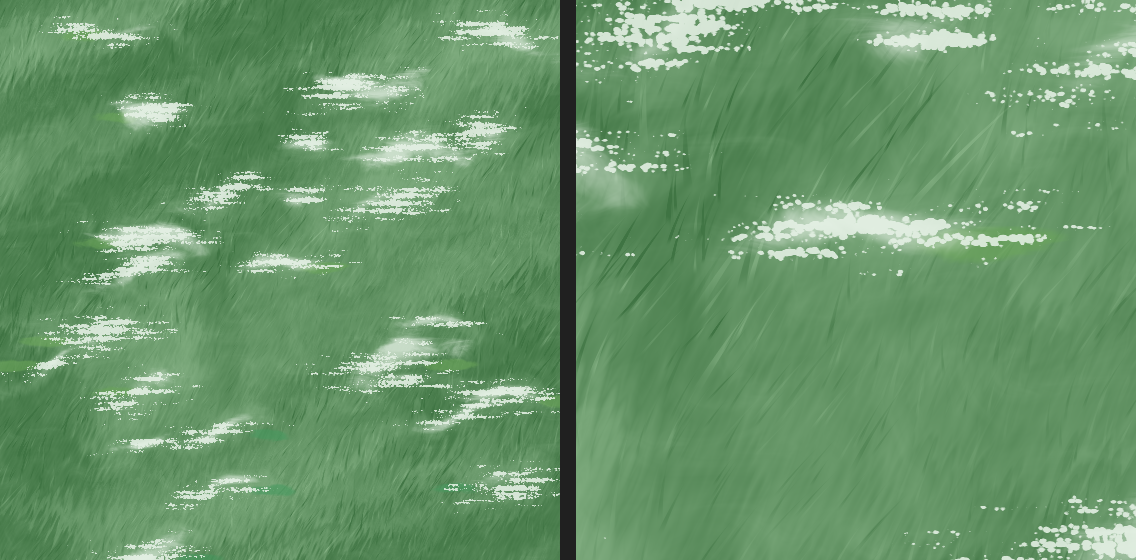
Left: the whole. Right: its middle third, enlarged.
A WebGL 2 fragment shader for this texture:

```glsl
#version 300 es
precision highp float;
uniform vec2 u_resolution;
out vec4 outColor;

float hash(vec2 p) {
  vec3 q = fract(p.xyx * 0.1031);
  q += dot(q, q.yzx + 33.33);
  return fract((q.x + q.y) * q.z);
}

vec2 hash2(vec2 p) {
  return vec2(hash(p), hash(p + 57.3));
}

mat2 turn(float angle) {
  float c = cos(angle), s = sin(angle);
  return mat2(c, -s, s, c);
}

// Warped layered sines, roughly -1 to 1
float waves(vec2 p) {
  float sum = 0.0, amp = 0.55;
  for (int i = 0; i < 5; i++) {
    p = mat2(0.8, 0.6, -0.6, 0.8) * p;
    p += 0.9 * sin(p.yx * vec2(0.7, 0.9) + float(i) * 2.1);
    sum += amp * sin(p.x + 1.3 * sin(p.y));
    p *= 1.9;
    amp *= 0.55;
  }
  return sum;
}

// Distance to the nearest cell centre
float cells(vec2 p) {
  vec2 id = floor(p);
  float nearest = 9.0;
  for (int k = 0; k < 9; k++) {
    vec2 cell = id + vec2(k % 3 - 1, k / 3 - 1);
    nearest = min(nearest, length(cell + hash2(cell) - p));
  }
  return nearest;
}

// Sum of light and dark tapered blades, six per grid cell
float blades(vec2 p, float size, float seed) {
  vec2 g = p / size, id = floor(g);
  float pixel = 1.0 / (u_resolution.y * size), tone = 0.0;
  for (int k = 0; k < 54; k++) {
    vec2 cell = id + vec2(k % 3 - 1, (k / 3) % 3 - 1);
    vec2 key = cell + seed + float(k / 9) * 119.0;
    vec2 root = cell + hash2(key), q = g - root;
    float lean = 0.35 + 0.35 * sin(root.x * size * 23.0 + 3.0 * sin(root.y * size * 13.0));
    lean += 0.4 * (hash(key + 11.0) - 0.5);
    float h = q.y / mix(0.4, 0.8, hash(key + 23.0));
    if (h < 0.0 || h > 1.0) continue;
    q.x -= lean * q.y + 0.2 * q.y * q.y;
    float blade = clamp((0.024 * (1.0 - h) - abs(q.x)) / pixel + 0.5, 0.0, 1.0);
    tone += blade * smoothstep(0.0, 0.35, h) * (1.0 - h * h) * (hash(key + 37.0) - 0.55);
  }
  return tone;
}

void main() {
  vec2 uv = gl_FragCoord.xy / u_resolution.y;

  // Sloping ground whose tones fray along upright fibres
  float fibre = cells(turn(1.1) * uv * vec2(28.0, 190.0)) - 0.5;
  float fray = cells(turn(1.25) * uv * vec2(16.0, 110.0)) - 0.5;
  vec2 slope = turn(0.3) * (uv + vec2(0.03, 0.07) * (fray + 0.5 * fibre));
  float broad = waves(slope * vec2(5.5, 13.0) + 3.0);
  float mottle = waves(uv * vec2(48.0, 60.0) + 7.0);
  float light = clamp(0.37 + 0.62 * broad, 0.06, 0.95) + 0.2 * fibre + 0.08 * mottle;

  // Grass tufts
  float tuft = smoothstep(-0.4, 0.4, waves(uv * vec2(9.0, 12.0) + 20.0));
  light += (0.6 + 0.9 * tuft) * (blades(uv, 0.045, 3.0) + blades(uv, 0.075, 401.0));
  light += 1.4 * tuft * blades(uv, 0.12, 809.0);

  vec3 colour = mix(vec3(0.285, 0.488, 0.297), vec3(0.475, 0.655, 0.475), clamp(light, -0.2, 1.2));

  // Scattered pale patches, crowded in the middle, with halos and green accents
  float ragged = waves(uv * vec2(42.0, 120.0));
  float cover = -9.0, reach = -9.0, halo = 0.0, accent = 0.0;
  vec3 accentColour = vec3(0.0);
  for (int i = 0; i < 56; i++) {
    vec2 key = vec2(i % 7, i / 7);
    vec2 centre = (key + 0.5 + 1.5 * (hash2(key + 71.0) - 0.5)) / vec2(7.0, 8.0);
    if (hash(key + 13.0) < 0.12 + abs(centre.x - 0.47) * 1.2) continue;
    vec2 size = mix(vec2(0.03, 0.009), vec2(0.125, 0.03), hash2(key + 29.0));
    vec2 offset = uv - centre;
    vec2 q = turn(mix(-0.2, 0.55, hash(key + 41.0))) * offset;
    q.y += 0.012 * sin(q.x * 32.0 + 6.3 * hash(key + 5.0));
    float strength = mix(0.15, 1.0, hash(key + 19.0));
    cover = max(cover, strength - length(q / size));
    vec2 drift = vec2(q.x, mix(q.y, offset.y, 0.5)) - size * (hash2(key + 47.0) - 0.5);
    reach = max(reach, 1.0 - length(drift / (size * vec2(1.2, 1.5))));
    halo = max(halo, 1.0 - length(q / (size * vec2(1.4, 2.2))));

    float side = hash(key + 83.0) < 0.5 ? -0.8 : 0.8;
    vec2 a = (offset - size * vec2(side, -0.5)) / vec2(0.05, 0.012);
    float stroke = smoothstep(0.0, 0.45, 1.0 - length(a) + 0.3 * ragged);
    stroke *= step(0.35, hash(key + 97.0));
    if (stroke > accent) {
      accent = stroke;
      accentColour = hash(key + 61.0) < 0.6 ? vec3(0.42, 0.65, 0.35) : vec3(0.27, 0.6, 0.37);
    }
  }
  colour = mix(colour, vec3(0.52, 0.69, 0.52), 0.45 * smoothstep(0.0, 0.8, halo + 0.25 * mottle));
  colour = mix(colour, accentColour, 0.6 * accent);

  // Smooth paint body, worn thin in places
  float body = smoothstep(-0.2, 0.65, cover + 0.3 * ragged + 0.1 * mottle);
  body *= 0.85 + 0.2 * waves(uv * vec2(20.0, 45.0) + 40.0);
  colour = mix(colour, vec3(0.85, 0.91, 0.85), 0.84 * clamp(body, 0.0, 1.0));

  // Dry brush streaks broken into irregular specks
  float streak = cells(uv * vec2(8.0, 95.0));
  float grain = cells(uv * vec2(200.0, 270.0)) + 0.35 * waves(uv * vec2(150.0, 210.0));
  float dry = smoothstep(-0.05, 0.06, 0.6 * reach + 0.19 - 0.85 * streak - 0.5 * grain);
  colour = mix(colour, vec3(0.9, 0.945, 0.9), 0.88 * dry);

  outColor = vec4(colour, 1.0);
}
```
